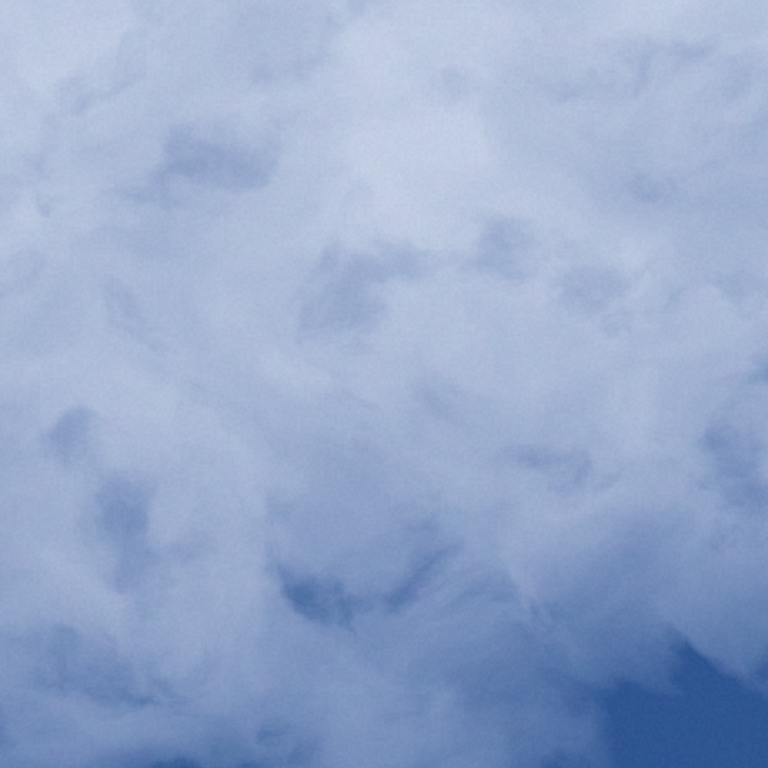
Reproduce this texture procedurally as a WebGL 2 fragment shader.

```glsl
#version 300 es
precision highp float;
// Soft cloud veil thinning downward into deep blue sky, clearest at lower right.
// Cover is a smooth slope plus warped gradient noise and darker wisps; the
// cover then picks a colour from a three-stop ramp, finished with faint grain.

#define DEEP_SKY vec3(0.185, 0.335, 0.570)
#define THIN_VEIL vec3(0.440, 0.540, 0.720)
#define FULL_CLOUD vec3(0.730, 0.780, 0.875)
#define TOP_COVER 0.95
#define COVER_DROP 0.68
#define CLEARING 0.32
#define PUFF_SCALE vec2(2.6, 3.5)
#define PUFF_STRENGTH 0.30
#define WISP_SCALE vec2(6.0, 7.5)
#define WISP_STRENGTH 0.26
#define GRAIN_SCALE 230.0
#define GRAIN_STRENGTH 0.022

uniform vec2 u_resolution;
out vec4 fragColor;

float hash(vec2 cell) {
    vec3 q = fract(cell.xyx * vec3(0.1031, 0.1030, 0.0973));
    q += dot(q, q.yzx + 33.33);
    return fract((q.x + q.y) * q.z);
}

// Dot product of a random unit gradient with the offset from its corner
float corner(vec2 cell, vec2 offset) {
    float angle = 6.28318 * hash(cell);
    return dot(vec2(cos(angle), sin(angle)), offset);
}

float gradientNoise(vec2 p) {
    vec2 i = floor(p);
    vec2 f = p - i;
    vec2 u = f * f * f * (f * (f * 6.0 - 15.0) + 10.0);
    vec2 e = vec2(1.0, 0.0);
    float low = mix(corner(i, f), corner(i + e, f - e), u.x);
    float high = mix(corner(i + e.yx, f - e.yx), corner(i + e.xx, f - e.xx), u.x);
    return mix(low, high, u.y);
}

float fbm(vec2 p) {
    mat2 turn = mat2(0.8, 0.6, -0.6, 0.8);
    float sum = 0.0;
    float amplitude = 1.0;
    for (int octave = 0; octave < 6; octave++) {
        sum += amplitude * gradientNoise(p);
        p = turn * p * 2.03 + 17.3;
        amplitude *= 0.5;
    }
    return sum;
}

// Amount of cloud: 0 is clear sky, 1 is the brightest cloud
float cloudCover(vec2 p) {
    float depth = 1.0 - p.y;
    float slope = TOP_COVER - COVER_DROP * pow(depth, 2.5);
    slope -= CLEARING * smoothstep(0.4, 1.0, p.x) * (1.0 - smoothstep(0.08, 0.45, p.y));

    vec2 warp = vec2(fbm(p * 3.0 + 4.7), fbm(p * 3.0 + 31.2));
    float puffs = fbm(p * PUFF_SCALE + 0.35 * warp + 8.1);
    float wisps = smoothstep(0.05, 0.75, fbm(p * WISP_SCALE + 0.5 * warp + 52.6));
    float contrast = mix(0.75, 1.2, depth);
    return slope + contrast * (PUFF_STRENGTH * puffs - WISP_STRENGTH * wisps);
}

vec3 skyRamp(float cover) {
    float c = clamp(cover, 0.0, 1.06);
    vec3 thin = mix(DEEP_SKY, THIN_VEIL, c / 0.4);
    vec3 thick = mix(THIN_VEIL, FULL_CLOUD, (c - 0.4) / 0.6);
    return c < 0.4 ? thin : thick;
}

void main() {
    vec2 p = gl_FragCoord.xy / u_resolution;
    vec3 colour = skyRamp(cloudCover(p));

    // Fine grain, with a weak warm-cool drift
    float grain = gradientNoise(p * GRAIN_SCALE) + 0.5 * gradientNoise(p * GRAIN_SCALE * 0.47 + 9.4);
    float drift = gradientNoise(p * 28.0 + 71.0);
    colour += GRAIN_STRENGTH * grain + 0.012 * drift * vec3(1.0, -0.6, 0.3);

    fragColor = vec4(clamp(colour, 0.0, 1.0), 1.0);
}
```
